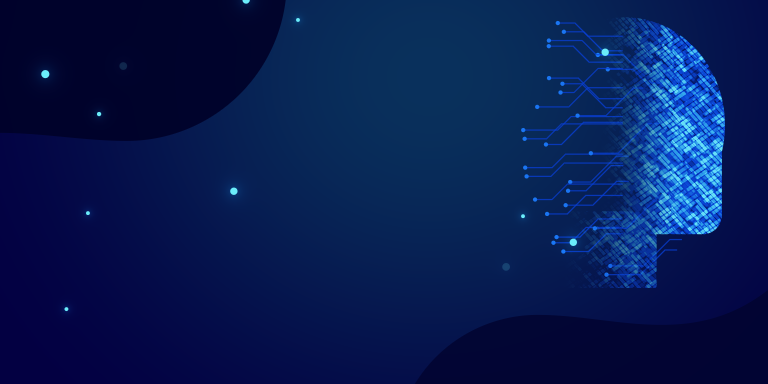
Give the GLSL for this background, as a Shadertoy shader.

```glsl
// Navy backdrop with dark waves, cyan sparks and a glowing dome of circuit traces.

float hash(vec2 p) {
    return fract(sin(dot(p, vec2(127.1, 311.7))) * 43758.5);
}

// Antialiased coverage of a signed distance
float fill(float d) {
    return clamp(0.5 - d * iResolution.y, 0.0, 1.0);
}

float segment(vec2 p, vec2 a, vec2 b) {
    vec2 pa = p - a, ba = b - a;
    return length(pa - ba * clamp(dot(pa, ba) / dot(ba, ba), 0.0, 1.0));
}

float roundBox(vec2 p, vec2 halfSize, float radius) {
    vec2 q = abs(p) - halfSize + radius;
    return length(max(q, 0.0)) + min(max(q.x, q.y), 0.0) - radius;
}

// Short dashes of random brightness along a slanted direction
float streaks(vec2 p, float angle, vec2 freq, float seed) {
    float c = cos(angle), s = sin(angle);
    vec2 q = vec2(c * p.x + s * p.y, c * p.y - s * p.x) * freq;
    float row = floor(q.y);
    q.x += 9.0 * hash(vec2(row, seed));
    vec2 f = abs(fract(q) - 0.5);
    float level = hash(vec2(floor(q.x), row) + seed);
    return level * (1.0 - smoothstep(0.25, 0.5, f.y)) * (1.0 - smoothstep(0.4, 0.5, f.x));
}

vec3 backdrop(vec2 p) {
    float d = length((p - vec2(1.12, 0.8)) * vec2(1.0, 1.1));
    vec3 color = mix(vec3(0.035, 0.19, 0.36), vec3(0.01, 0.0, 0.26), smoothstep(0.0, 1.35, d));

    // Upper left wave: a flat shelf that turns into an arc
    float upper = p.x > 0.33 ? length(p - vec2(0.33, 1.05)) - 0.417
                             : 0.654 - 0.021 * smoothstep(0.0, 0.33, p.x) - p.y;
    color = mix(color, vec3(0.0, 0.005, 0.16), 0.93 * fill(upper));

    // Lower right wave: an arc that turns into a cubic swell
    float u = p.x - 1.4;
    float lower = u < 0.0 ? length(p - vec2(1.4, -0.194)) - 0.374
                          : p.y - (0.18 - 0.75 * u * u + 1.55 * u * u * u);
    return mix(color, vec3(0.005, 0.015, 0.19), 0.88 * fill(lower));
}

// Bent traces with a round pad at the left end
vec3 traces(vec3 color, vec2 p) {
    for (int i = 0; i < 28; i++) {
        float n = float(i);
        float t = fract(n * 0.618);
        float h = hash(vec2(n, 3.0));
        float bend = (0.03 + 0.05 * h) * (t < 0.25 ? -1.0 : 1.0);
        vec2 a = vec2(1.36 + 0.45 * (t - 0.45) * (t - 0.45) + 0.2 * h * h, 0.94 - 0.67 * t);
        vec2 b = a + vec2(0.03 + 0.06 * hash(vec2(n, 7.0)), 0.0);
        vec2 c = b + vec2(abs(bend), bend);
        vec2 e = vec2(max(c.x + 0.03, 1.62), c.y);
        float d = min(segment(p, a, b), min(segment(p, b, c), segment(p, c, e)));
        color = mix(color, vec3(0.03, 0.24, 0.82), 0.8 * fill(d - 0.0016));
        color = mix(color, vec3(0.1, 0.46, 0.95), fill(length(p - a) - 0.0055));
    }
    return color;
}

// Dense dome on a stem, dissolving to the left
vec3 circuitDome(vec3 color, vec2 p) {
    float dome = (length((p - vec2(1.628, 0.674)) / vec2(0.26, 0.281)) - 1.0) * 0.26;
    float base = roundBox(p - vec2(1.72, 0.54), vec2(0.16, 0.15), 0.05);
    float stem = roundBox(p - vec2(1.58, 0.35), vec2(0.13, 0.1), 0.005);
    float body = fill(min(dome, base));
    float density = body * smoothstep(1.56, 1.78, p.x);
    density = max(density, 0.6 * fill(stem) * smoothstep(1.46, 1.7, p.x));

    float fine = streaks(p, -0.85, vec2(20.0, 95.0), 1.0);
    float crossing = streaks(p, 0.6, vec2(26.0, 80.0), 5.0);
    float broad = streaks(p, -0.6, vec2(16.0, 36.0), 9.0);
    float core = exp(-18.0 * dot(p - vec2(1.79, 0.56), p - vec2(1.79, 0.56)));

    float energy = 0.55 * fine + 0.5 * crossing + 0.35 * broad + 0.25 * core;
    vec3 glow = mix(vec3(0.015, 0.09, 0.38), vec3(0.04, 0.27, 0.84), smoothstep(0.1, 0.5, energy));
    glow = mix(glow, vec3(0.17, 0.61, 0.92), smoothstep(0.5, 0.85, energy));
    glow = mix(glow, vec3(0.4, 0.87, 0.97), smoothstep(0.85, 1.15, energy));
    float cover = density * smoothstep(0.0, 0.4, energy + density - 0.45);
    return mix(color, glow, cover);
}

// Each spark holds x, y, radius and strength
vec3 sparks(vec3 color, vec2 p) {
    vec4 spark[12] = vec4[12](
        vec4(0.641, 1.0, 0.0095, 1), vec4(0.776, 0.948, 0.005, 1),
        vec4(0.118, 0.807, 0.0105, 1), vec4(0.258, 0.703, 0.0055, 1),
        vec4(0.609, 0.502, 0.0095, 1), vec4(0.229, 0.445, 0.005, 1),
        vec4(1.576, 0.864, 0.0095, 1), vec4(1.362, 0.437, 0.005, 1),
        vec4(1.493, 0.369, 0.0095, 1), vec4(0.173, 0.195, 0.005, 1),
        vec4(0.321, 0.828, 0.01, 0.14), vec4(1.318, 0.305, 0.01, 0.16));
    for (int i = 0; i < 12; i++) {
        vec4 s = spark[i];
        float d = length(p - s.xy);
        color += vec3(0.02, 0.15, 0.2) * s.w * exp(-d / (1.6 * s.z));
        color = mix(color, vec3(0.42, 0.93, 0.98), s.w * fill(d - s.z));
    }
    return color;
}

void mainImage(out vec4 fragColor, in vec2 fragCoord) {
    vec2 p = fragCoord / iResolution.xy * vec2(2.0, 1.0);
    vec3 color = backdrop(p);
    color = traces(color, p);
    color = circuitDome(color, p);
    color = sparks(color, p);
    fragColor = vec4(color, 1.0);
}
```
